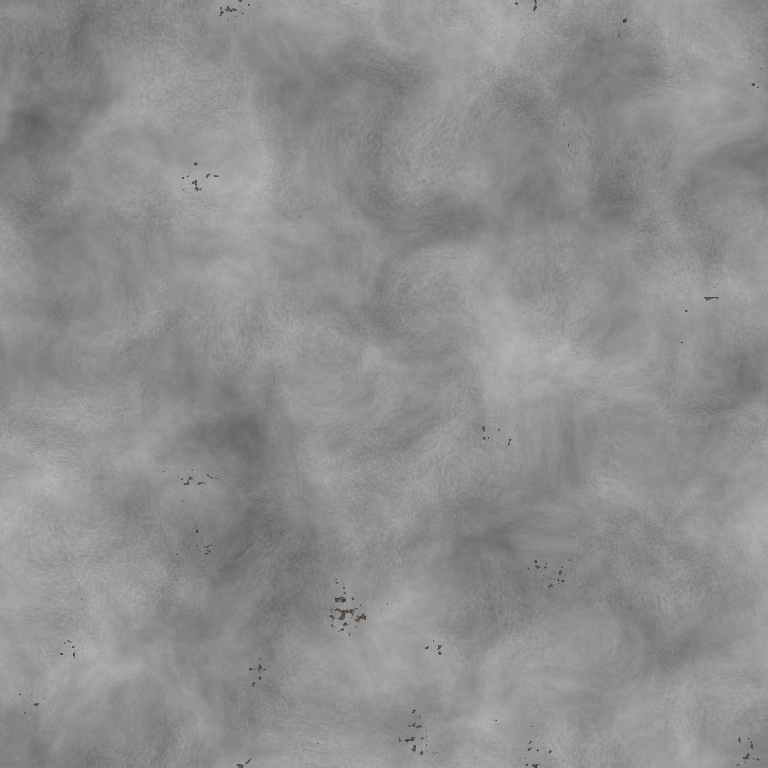
This texture is drawn by a Shadertoy shader. Its source:

```glsl
// Weathered grey concrete: soft cloudy mottling with a patchy fine grain,
// plus a few clusters of tiny dark brown pits.
// All layers are gradient noise on wrapping lattices, so the result tiles.

#define BASE_GREY     0.559
#define CLOUD_PERIOD  4.0
#define CLOUD_GAIN    0.65
#define CLOUD_CONTRAST 0.168
#define GRAIN_PERIOD  230.0
#define GRAIN_AMOUNT  0.055
#define PIT_PERIOD    120.0
#define PIT_CLUSTERS  20
#define PIT_RADIUS    0.029
#define PIT_COLOR     vec3(0.33, 0.29, 0.26)

// Integer hash giving three values in 0..1.
vec3 hash3(uvec3 v) {
    v = v * 1664525u + 1013904223u;
    v.x += v.y * v.z; v.y += v.z * v.x; v.z += v.x * v.y;
    v ^= v >> 16u;
    v.x += v.y * v.z; v.y += v.z * v.x; v.z += v.x * v.y;
    return vec3(v >> 8u) / 16777216.0;
}

// Dot product of a lattice point's random unit gradient with the offset to it.
float cornerSlope(vec2 cell, vec2 offset, float period, uint seed) {
    uvec2 wrapped = uvec2(mod(cell, period) + 0.5);
    float angle = 6.28318 * hash3(uvec3(wrapped, seed)).x;
    return dot(vec2(cos(angle), sin(angle)), offset);
}

// Gradient noise, shifted per seed so that lattices do not line up.
float wrapNoise(vec2 uv, float period, uint seed) {
    vec2 p = uv * period + 8.0 * hash3(uvec3(seed, 7u, 31u)).xy;
    vec2 cell = floor(p), f = p - cell;
    vec2 s = f * f * f * (f * (f * 6.0 - 15.0) + 10.0);
    vec2 e = vec2(1.0, 0.0);
    float low = mix(cornerSlope(cell, f, period, seed),
                    cornerSlope(cell + e.xy, f - e.xy, period, seed), s.x);
    float high = mix(cornerSlope(cell + e.yx, f - e.yx, period, seed),
                     cornerSlope(cell + e.xx, f - e.xx, period, seed), s.x);
    return mix(low, high, s.y);
}

float fbm(vec2 uv, float period, int octaves, uint seed) {
    float sum = 0.0, amplitude = 1.0;
    for (int i = 0; i < octaves; i++) {
        sum += amplitude * wrapNoise(uv, period, seed + uint(i));
        amplitude *= CLOUD_GAIN;
        period *= 2.0;
    }
    return sum;
}

// Density of pits: soft, ragged spots at random places, measured around the wrap.
float pitDensity(vec2 uv) {
    vec2 ragged = uv + 0.03 * vec2(fbm(uv, 28.0, 2, 60u), fbm(uv, 28.0, 2, 70u));
    float density = 0.0;
    for (int i = 0; i < PIT_CLUSTERS; i++) {
        vec3 spot = hash3(uvec3(uint(i), 113u, 5u));
        vec2 d = fract(ragged - spot.xy + 0.5) - 0.5;
        float radius = PIT_RADIUS * mix(0.5, 1.15, spot.z);
        density = max(density, mix(0.6, 1.0, spot.z) * exp(-dot(d, d) / (radius * radius)));
    }
    return density;
}

void mainImage(out vec4 fragColor, in vec2 fragCoord) {
    vec2 uv = fragCoord / iResolution.xy;

    // Cloudy mottling, warped to hide the lattice directions
    vec2 warp = 0.05 * vec2(fbm(uv, 5.0, 2, 40u), fbm(uv, 5.0, 2, 50u));
    float clouds = fbm(uv + warp, CLOUD_PERIOD, 7, 10u);

    // Fine grain that comes and goes in patches
    float patches = mix(0.3, 1.0, smoothstep(-0.3, 0.45, fbm(uv, 7.0, 5, 20u)));
    float grain = wrapNoise(uv + warp, GRAIN_PERIOD, 30u) + 0.7 * wrapNoise(uv, GRAIN_PERIOD * 1.5, 31u);

    float grey = BASE_GREY + CLOUD_CONTRAST * clouds + GRAIN_AMOUNT * patches * grain;

    // Small brown pits
    float fleck = wrapNoise(uv, PIT_PERIOD, 80u) + 0.5 * wrapNoise(uv, PIT_PERIOD * 2.0, 81u);
    float threshold = mix(0.8, 0.04, pitDensity(uv));
    float pits = smoothstep(-0.05, 0.09, fleck - threshold);
    vec3 pitColor = PIT_COLOR * (1.0 + 0.6 * grain);

    fragColor = vec4(mix(vec3(grey), pitColor, 0.9 * pits), 1.0);
}
```
